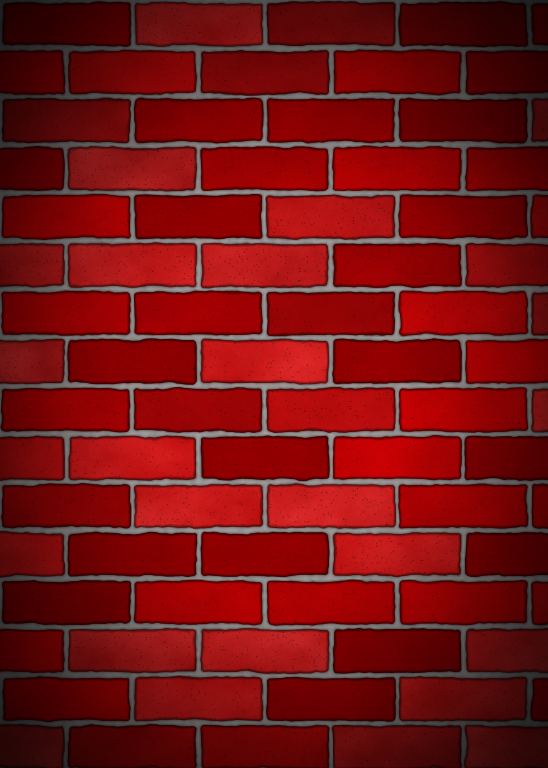
Write a Shadertoy shader that draws this texture.

```glsl
// Red brick wall in running bond with thin grey mortar under a dark vignette.
// Each brick is a rounded box with a noise-worn edge; a hash per brick picks
// its shade, how faded it is and how many small pits it carries.

const vec2 REPEATS = vec2(4.14, 15.93);     // bricks across, courses down
const float BRICK_PITCH = 2.747;            // brick length in course heights
const vec2 BRICK_HALF = vec2(1.325, 0.446); // half size in course heights
const float CORNER_RADIUS = 0.07;

const vec3 DEEP_RED = vec3(0.56, 0.0, 0.005);
const vec3 BRIGHT_RED = vec3(0.76, 0.005, 0.01);
const vec3 FADED_RED = vec3(0.82, 0.17, 0.17);
const vec3 MORTAR_GREY = vec3(0.62, 0.60, 0.60);

float hash(vec2 p) {
    vec3 q = fract(vec3(p.xyx) * 0.1031);
    q += dot(q, q.yzx + 33.33);
    return fract((q.x + q.y) * q.z);
}

float valueNoise(vec2 p) {
    vec2 cell = floor(p);
    vec2 t = fract(p);
    t = t * t * (3.0 - 2.0 * t);
    float low = mix(hash(cell), hash(cell + vec2(1, 0)), t.x);
    float high = mix(hash(cell + vec2(0, 1)), hash(cell + vec2(1, 1)), t.x);
    return mix(low, high, t.y);
}

float layeredNoise(vec2 p) {
    float sum = 0.0;
    float weight = 0.5;
    for (int i = 0; i < 4; i++) {
        sum += weight * valueNoise(p);
        p = p * 2.03 + 17.1;
        weight *= 0.5;
    }
    return sum / 0.9375;
}

float roundedBox(vec2 p, vec2 halfSize, float radius) {
    vec2 q = abs(p) - halfSize + radius;
    return length(max(q, 0.0)) + min(max(q.x, q.y), 0.0) - radius;
}

// One randomly placed dot in some of the grid cells.
float pits(vec2 p, float density, float blur) {
    vec2 cell = floor(p);
    vec2 centre = 0.3 + 0.4 * vec2(hash(cell + 3.7), hash(cell + 9.2));
    float radius = 0.12 + 0.14 * hash(cell + 21.4);
    float dotMask = 1.0 - smoothstep(radius - blur, radius + blur, length(fract(p) - centre));
    return dotMask * step(1.0 - density, hash(cell + 51.3));
}

vec3 brickColor(vec2 p, vec2 id, float edge, float pixel) {
    float shade = hash(id + 12.7);
    float fade = smoothstep(0.5, 1.0, hash(id + 71.9));
    float patches = layeredNoise(p * vec2(0.9, 1.3) + id * 5.3);

    vec3 color = mix(DEEP_RED, BRIGHT_RED, smoothstep(0.05, 0.85, shade));
    color = mix(color, FADED_RED, fade * (0.25 + 0.8 * patches));
    color *= 0.91 + 0.18 * patches;
    color *= 0.97 + 0.06 * valueNoise(p * 28.0);

    // Pits show mostly on faded bricks
    float density = 0.02 + 0.16 * fade * patches;
    color *= 1.0 - 0.4 * pits(p * 20.0, density, max(0.08, pixel * 14.0));

    // Dark rim
    return color * (1.0 - 0.55 * smoothstep(-0.075, 0.0, edge));
}

vec3 mortarColor(vec2 p, float edge) {
    float grain = 0.92 + 0.16 * layeredNoise(p * 9.0);
    float contactShadow = 1.0 - 0.45 * exp(-max(edge, 0.0) * 45.0);
    return MORTAR_GREY * grain * contactShadow;
}

float vignette(vec2 uv) {
    return mix(1.0, 0.18, smoothstep(0.2, 0.75, length(uv - 0.5)));
}

void mainImage(out vec4 fragColor, in vec2 fragCoord) {
    vec2 uv = fragCoord / iResolution.xy;
    float pixel = REPEATS.y / iResolution.y;

    // Wall position in course heights, counted from the top left
    vec2 wall = vec2(uv.x * REPEATS.x * BRICK_PITCH, (1.0 - uv.y) * REPEATS.y);
    float course = floor(wall.y);
    float along = wall.x / BRICK_PITCH + 0.5 * mod(course, 2.0);
    vec2 id = vec2(floor(along), course);
    vec2 local = vec2((fract(along) - 0.5) * BRICK_PITCH, fract(wall.y) - 0.5);

    // Worn outline: broad waves plus small chips, different on each brick
    vec2 seed = local + id * vec2(7.3, 4.9) + 40.0;
    vec2 waves = vec2(valueNoise(seed * 2.6), valueNoise(seed * 2.6 + 31.0)) - 0.5;
    float chips = valueNoise(seed * 9.0) - 0.5;
    float edge = roundedBox(local + waves * 0.055, BRICK_HALF, CORNER_RADIUS) + chips * 0.025;

    vec3 brick = brickColor(wall, id, edge, pixel);
    vec3 mortar = mortarColor(wall, edge);
    vec3 color = mix(brick, mortar, smoothstep(-0.6 * pixel, 0.6 * pixel, edge));

    fragColor = vec4(color * vignette(uv), 1.0);
}
```
